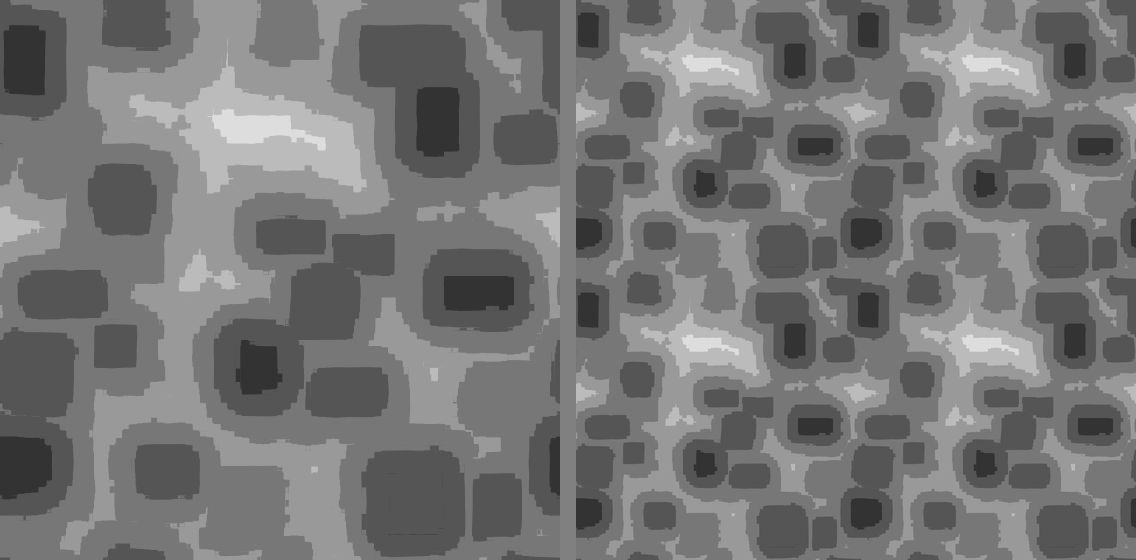
Left, the tile; right, the same tile 2 across and 2 down.
This texture map is drawn by a Shadertoy shader. Its source:

```glsl
float hash(vec2 p) {
    return fract(sin(dot(p, vec2(127.1, 311.7))) * 43758.5453);
}

// Value noise with n whole cells per tile
float wrapNoise(vec2 uv, float n, float seed) {
    vec2 cell = floor(uv * n);
    vec2 blend = smoothstep(0.15, 0.85, fract(uv * n));
    vec2 a = mod(cell, n) + seed;
    vec2 b = mod(cell + 1.0, n) + seed;
    return mix(mix(hash(a), hash(vec2(b.x, a.y)), blend.x),
               mix(hash(vec2(a.x, b.y)), hash(b), blend.x), blend.y);
}

vec2 wobble(vec2 uv, float n, float seed) {
    return vec2(wrapNoise(uv, n, seed), wrapNoise(uv, n, seed + 71.0)) - 0.5;
}

// Soft stairs, turning slanted outlines into small steps
vec2 stairs(vec2 uv, float n) {
    return (floor(uv * n) + smoothstep(0.25, 0.75, fract(uv * n))) / n;
}

float roundedBox(vec2 p, vec2 halfSize, float radius) {
    vec2 q = abs(p) - halfSize + radius;
    return length(max(q, 0.0)) + min(max(q.x, q.y), 0.0) - radius;
}

// Height rising away from scattered boxes, the lowest slope wins
float pitHeight(vec2 uv) {
    const float grid = 5.0;
    vec2 home = floor(uv * grid);
    float height = 9.0;
    for (int y = -2; y <= 2; y++) {
        for (int x = -2; x <= 2; x++) {
            vec2 cell = home + vec2(x, y);
            vec2 id = mod(cell, grid);
            vec2 center = (cell + vec2(hash(id + 3.0), hash(id + 17.0))) / grid;
            // Gather the boxes into slanted bands
            center.y += 0.035 * sin(6.2831853 * (2.0 * center.y + center.x));
            vec2 halfSize = 0.022 + vec2(0.045, 0.034) * vec2(hash(id + 29.0), hash(id + 41.0));
            // Spread the floor heights evenly over all boxes
            float rank = mod(10.0 * id.x + 7.0 * id.y, 25.0) / 25.0;
            float dist = max(roundedBox(uv - center, halfSize, 0.01), 0.0);
            height = min(height, 0.66 + 1.75 * rank + 25.0 * dist);
        }
    }
    return height;
}

void mainImage(out vec4 fragColor, in vec2 fragCoord) {
    vec2 uv = stairs(fragCoord / iResolution.xy, 80.0);

    // Uneven outlines
    vec2 warped = uv + 0.014 * wobble(uv, 10.0, 5.0) + 0.006 * wobble(uv, 40.0, 13.0);
    float height = pitHeight(warped);

    // Rougher, wider terrain on the lighter ridges
    float rough = 1.0 * (wrapNoise(uv, 4.0, 61.0) - 0.5)
                + 1.0 * (wrapNoise(uv, 8.0, 23.0) - 0.5)
                + 0.8 * (wrapNoise(uv, 24.0, 37.0) - 0.5)
                + 0.3 * (wrapNoise(uv, 56.0, 53.0) - 0.5);
    height += rough * smoothstep(2.0, 4.0, height);
    height -= 0.3 * max(height - 3.0, 0.0);

    // Six flat grey levels with smoothed steps
    float edge = clamp(0.7 * fwidth(height), 0.001, 0.25);
    height = clamp(height, 0.6, 5.9);
    float border = floor(height + 0.5);
    float level = border - 1.0 + smoothstep(-edge, edge, height - border);
    fragColor = vec4(vec3(0.2 + 0.1335 * level), 1.0);
}
```
